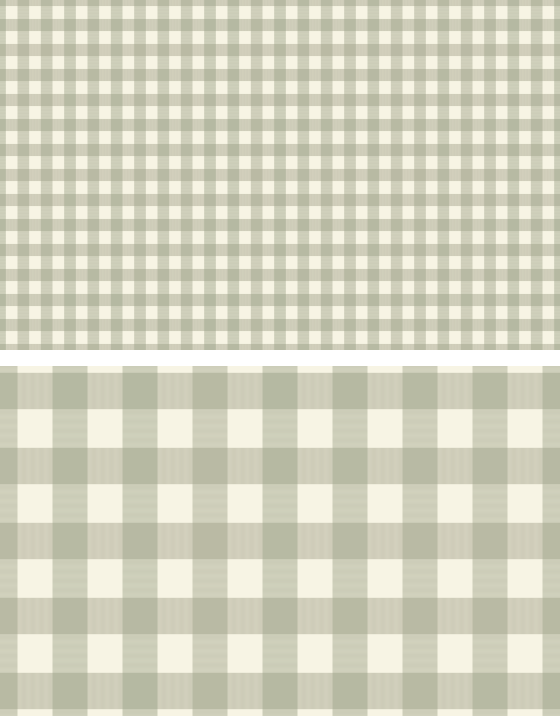
Top, the full canvas; bottom, a detail of the centre.
Write a Shadertoy shader that draws this pattern.

```glsl
#define REPEATS vec2(24.0, 14.0)
#define BAND_WIDTH vec2(0.5, 0.485)
#define THREADS 8.0
#define RIB_DEPTH 0.008
#define TINT_SPREAD 0.012
#define CREAM vec3(0.968, 0.958, 0.893)
#define WARP_TONE vec3(0.808, 0.810, 0.730)
#define WEFT_TONE vec3(0.814, 0.806, 0.730)
#define CROSS_TONE vec3(0.720, 0.728, 0.640)

const float TAU = 6.2831853;

float hash(vec2 p) {
    return fract(sin(dot(p, vec2(127.1, 311.7))) * 43758.5453);
}

// Coverage of the vertical (x) and horizontal (y) bands, centred on whole numbers
vec2 bandCoverage(vec2 cell, vec2 pixel) {
    vec2 edge = abs(cell - round(cell)) - 0.5 * BAND_WIDTH;
    return clamp(0.5 - edge / pixel, 0.0, 1.0);
}

void mainImage(out vec4 fragColor, in vec2 fragCoord) {
    vec2 cell = fragCoord / iResolution.xy * REPEATS;
    vec2 pixel = REPEATS / iResolution.xy;
    vec2 band = bandCoverage(cell, pixel);

    // Gingham: cream ground, two half tones, dark crossings
    vec3 openRow = mix(CREAM, WARP_TONE, band.x);
    vec3 dyedRow = mix(WEFT_TONE, CROSS_TONE, band.x);
    vec3 color = mix(openRow, dyedRow, band.y);

    // Slight dye difference from band to band, wrapped at the borders
    vec2 index = mod(round(cell), REPEATS);
    vec2 tint = vec2(hash(vec2(index.x, 3.0)), hash(vec2(7.0, index.y))) - 0.5;
    color += TINT_SPREAD * dot(tint, band) * vec3(1.0, 0.3, 0.6);

    // Fine ribs where dyed thread crosses cream, faded when too small to resolve
    vec2 rib = sin(TAU * THREADS * cell);
    rib *= 1.0 - smoothstep(0.25, 0.5, THREADS * pixel);
    vec2 halfTone = band * (1.0 - band.yx);
    color += RIB_DEPTH * dot(rib.yx, halfTone);

    fragColor = vec4(color, 1.0);
}
```
